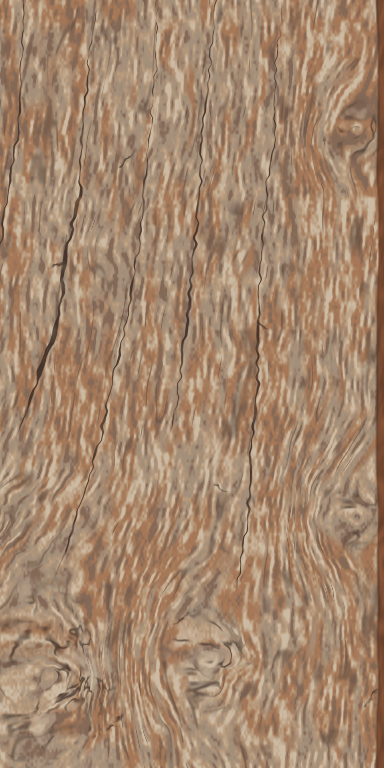
Give the GLSL for this texture, as a WebGL 2 fragment shader.

```glsl
#version 300 es
precision highp float;

#define DARK   vec3(0.24, 0.18, 0.15)
#define UMBER  vec3(0.52, 0.41, 0.34)
#define TAWNY  vec3(0.65, 0.47, 0.34)
#define STONE  vec3(0.64, 0.56, 0.48)
#define TAN    vec3(0.72, 0.60, 0.48)
#define PALE   vec3(0.80, 0.73, 0.64)
#define RUST   vec3(0.47, 0.29, 0.19)
#define FIBRE  vec2(112.0, 30.0)
#define STREAK vec2(60.0, 9.0)
#define KNOTS  4
#define CRACKS 5
#define NICKS  9

uniform vec2 u_resolution;
out vec4 fragColor;

float hash(vec2 p) {
    return fract(sin(dot(p, vec2(127.1, 311.7))) * 43758.5);
}

float noise(vec2 p) {
    vec2 i = floor(p), f = fract(p);
    f = f * f * (3.0 - 2.0 * f);
    return mix(mix(hash(i), hash(i + vec2(1, 0)), f.x),
               mix(hash(i + vec2(0, 1)), hash(i + vec2(1, 1)), f.x), f.y);
}

float fbm(vec2 p) {
    return 0.55 * noise(p) + 0.29 * noise(p * 2.1 + 7.3) + 0.16 * noise(p * 4.3 + 3.1);
}

// Grain coordinates (across, along), bent into rings around the knots
vec2 grainFlow(vec2 p, out float knot) {
    vec2 flow = p;
    flow.x += 0.05 * (fbm(p * vec2(4.0, 3.0)) - 0.5) - 0.1 * p.y;
    flow.x += 0.012 * (noise(p * vec2(16.0, 14.0)) - 0.5);
    knot = 0.0;
    for (int i = 0; i < KNOTS; i++) {
        float k = float(i);
        vec2 centre = vec2(min(0.12 + 0.42 * k, 0.93), 0.23 + 0.053 * k * k * k);
        float radius = 0.29 / (1.0 + 0.7 * k);
        vec2 q = (p - centre) * vec2(1.0, 0.85);
        float d = length(q) + radius * 0.3 * (fbm(p * 13.0) - 0.5);
        float weight = exp(-d * d / (radius * radius));
        flow.x += weight * (d - q.x);
        knot = max(knot, weight);
    }
    return flow;
}

// Long leaning splits: x is the dark gap, y the lit rim on its right
vec2 cracks(vec2 p, float px) {
    vec2 result = vec2(0.0);
    float t = 2.0 - p.y;
    for (int i = 0; i < CRACKS; i++) {
        float k = float(i);
        float root = 0.08 + 0.16 * k + 0.03 * (hash(vec2(k, 4.0)) - 0.5);
        float bend = 0.07 * t + 0.13 * max(1.0 - 1.5 * root, 0.0) * t * t * t;
        float jag = 0.009 * (noise(vec2(t * 55.0, k * 9.0)) - 0.5)
                  + 0.02 * (noise(vec2(t * 6.0, k * 5.0)) - 0.5);
        float x = p.x - root + bend - jag;
        float start = 0.4 * hash(vec2(k, 1.0)) - 0.25;
        float s = (t - start) / (1.0 + 0.55 * hash(vec2(k, 2.0)));
        float taper = smoothstep(0.0, 0.6, s) * smoothstep(1.0, 0.85, s);
        float wide = i == 1 ? 2.6 : 1.0;
        float width = 0.0028 * wide * taper * noise(vec2(t * 28.0, k * 3.0 + 40.0));
        float shown = smoothstep(0.0, 0.05, s) * smoothstep(1.0, 0.96, s);
        shown *= mix(smoothstep(0.2, 0.65, noise(vec2(t * 42.0, k + 70.0))), 1.0, 0.3 + 0.5 * taper);
        result.x = max(result.x, shown * smoothstep(width + px, width - 0.3 * px, abs(x)));
        float rim = smoothstep(0.005, 0.0, abs(x - width - 0.005));
        result.y = max(result.y, shown * rim * noise(vec2(t * 35.0, k + 20.0)));
    }
    return result;
}

// Short ragged gouges lying across the grain
float nicks(vec2 p, float px) {
    float mark = 0.0;
    for (int i = 0; i < NICKS; i++) {
        vec2 seed = vec2(float(i), 17.0);
        vec2 q = p - vec2(hash(seed), 2.0 * hash(seed + 3.0));
        float angle = 1.8 * (hash(seed + 5.0) - 0.5);
        q = mat2(cos(angle), -sin(angle), sin(angle), cos(angle)) * q;
        q.y += 0.025 * (fbm(p * 45.0) - 0.5);
        float reach = 0.02 + 0.035 * hash(seed + 8.0);
        float body = smoothstep(0.0035 + px, 0.0, abs(q.y)) * smoothstep(reach, 0.3 * reach, abs(q.x));
        mark = max(mark, body * smoothstep(0.2, 0.6, noise(p * 70.0)));
    }
    return mark;
}

void main() {
    float px = 2.0 / u_resolution.y;
    vec2 p = gl_FragCoord.xy * px;
    float knot;
    vec2 flow = grainFlow(p, knot);
    float core = smoothstep(0.5, 0.95, knot);

    // Raised fibres lit from one side, over streaks and weathering
    float fibre = noise(flow * FIBRE);
    float relief = fibre - noise(flow * FIBRE + vec2(0.9, 0.35));
    float streak = noise(flow * STREAK + 31.0);
    float speck = noise(p * vec2(190.0, 110.0));
    float tone = 0.34 * (fibre - 0.5) + 0.26 * relief + 0.26 * (streak - 0.5)
               + 0.2 * (speck - 0.5) + 0.22 * (fbm(p * vec2(7.0, 5.0) + 11.0) - 0.5);
    tone = 0.51 + 1.45 * tone;

    // Ramp from umber to pale, with warm and grey patches between
    float warmth = 0.5 * fbm(p * vec2(6.0, 4.0)) + 0.5 * noise(flow * vec2(48.0, 9.0) + 13.0);
    vec3 body = mix(STONE, TAWNY, smoothstep(0.4, 0.58, warmth - 0.1 * core));
    vec3 color = mix(UMBER, body, smoothstep(0.12, 0.42, tone));
    color = mix(color, TAN, smoothstep(0.46, 0.72, tone));
    color = mix(color, PALE, smoothstep(0.64, 0.95, tone));

    // Thin broken pores along the grain
    float pore = smoothstep(0.1, 0.0, abs(noise(flow * vec2(42.0, 5.0) + 60.0) - 0.5));
    color = mix(color, UMBER * 0.75, 0.6 * pore * smoothstep(0.4, 0.8, noise(flow * vec2(30.0, 24.0))));

    // Creased and chipped knot wood
    float ridge = 1.0 - abs(2.0 * fbm(flow * vec2(26.0, 9.0) + p * 8.0) - 1.0);
    float chip = smoothstep(0.55, 0.7, fbm(p * 17.0 + 2.0));
    color = mix(color, PALE, 0.5 * core * chip);
    color = mix(color, DARK, 0.75 * core * smoothstep(0.82, 1.0, ridge) * smoothstep(0.3, 0.7, noise(p * 32.0)));

    // Splits and gouges
    vec2 crack = cracks(p, px);
    color = mix(color, PALE, 0.6 * crack.y);
    color = mix(color, DARK, 0.9 * crack.x);
    color = mix(color, DARK, 0.75 * nicks(p, px));

    // Rusty strip beyond the right-hand edge
    float edge = p.x - 0.983 - 0.006 * (noise(vec2(p.y * 9.0, 2.0)) - 0.5);
    color = mix(color, RUST * (0.85 + 0.3 * fibre), smoothstep(-px, px, edge));
    color = mix(color, DARK, 0.6 * smoothstep(0.006, 0.0, abs(edge)) * noise(vec2(p.y * 6.0, 8.0)));
    fragColor = vec4(color, 1.0);
}
```
